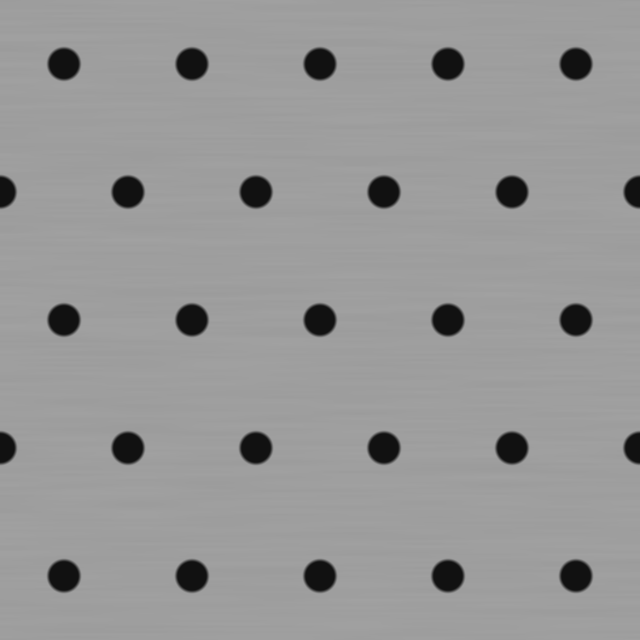
A WebGL 2 fragment shader for this pattern:

```glsl
#version 300 es
precision highp float;

uniform vec2 u_resolution;
out vec4 fragColor;

const float CELLS = 5.0;             // holes across and down
const float HOLE_RADIUS = 0.125;     // in cells
const float EDGE_SOFTNESS = 0.018;   // in cells
const vec3 METAL = vec3(0.62);
const vec3 HOLE = vec3(0.067);
const vec2 FINE_GRAIN = vec2(9.0, 240.0);
const vec2 BROAD_GRAIN = vec2(5.0, 90.0);
const float FINE_STRENGTH = 0.014;
const float BROAD_STRENGTH = 0.010;

float hash(vec2 p) {
    vec3 q = fract(vec3(p.xyx) * 0.1031);
    q += dot(q, q.yzx + 33.33);
    return fract((q.x + q.y) * q.z);
}

float valueNoise(vec2 p) {
    vec2 cell = floor(p);
    vec2 f = fract(p);
    f = f * f * (3.0 - 2.0 * f);
    float low = mix(hash(cell), hash(cell + vec2(1.0, 0.0)), f.x);
    float high = mix(hash(cell + vec2(0.0, 1.0)), hash(cell + vec2(1.0)), f.x);
    return mix(low, high, f.y);
}

// Faint horizontal streaks, centred on zero
float brushedGrain(vec2 uv) {
    float fine = valueNoise(uv * FINE_GRAIN) - 0.5;
    float broad = valueNoise(uv * BROAD_GRAIN + 37.0) - 0.5;
    return fine * FINE_STRENGTH + broad * BROAD_STRENGTH;
}

// Distance to the nearest hole edge, in cells; odd rows shift by half a cell
float holeDistance(vec2 uv) {
    vec2 grid = uv * CELLS;
    grid.x += 0.5 * mod(floor(grid.y), 2.0);
    return length(fract(grid) - 0.5) - HOLE_RADIUS;
}

void main() {
    vec2 uv = gl_FragCoord.xy / u_resolution;
    vec3 metal = METAL + brushedGrain(uv);

    // Never sharper than one pixel
    float softness = max(EDGE_SOFTNESS, 0.7 * CELLS / u_resolution.y);
    float outside = smoothstep(-softness, softness, holeDistance(uv));

    fragColor = vec4(mix(HOLE, metal, outside), 1.0);
}
```
